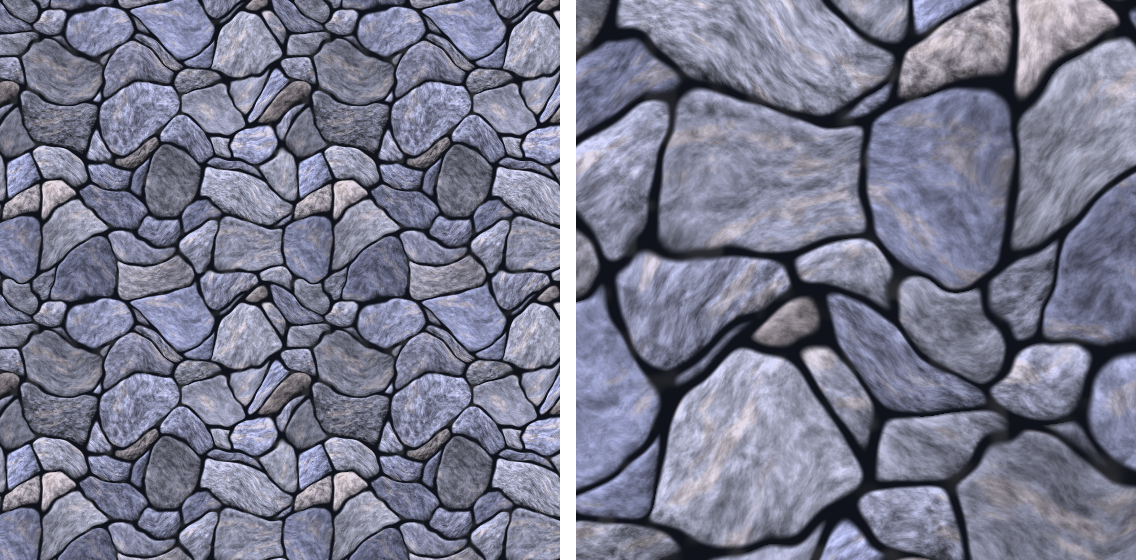
Left: the whole. Right: its middle third, enlarged.
A WebGL 2 fragment shader for this texture:

```glsl
#version 300 es
precision highp float;
// Dry-stacked wall of angular blue-grey slate stones, repeating as a seamless tile.
uniform vec2 u_resolution;
out vec4 fragColor;

const float REPEATS = 1.92;            // tiles across and down the canvas
const vec2 GRID = vec2(7.0, 9.0);      // stone seeds per tile
const float JITTER = 0.95;
const float SIZE_SPREAD = 1.15;        // how far large stones crowd out small ones
const float CORNER_SHARPNESS = 190.0;
const float JOINT = 0.0052;            // half width of a joint, in tiles
const float BEVEL = 0.017;             // width of the lit rim, in tiles
const vec2 LIGHT_DIR = vec2(-0.45, 0.89);
const vec3 BLUE_SLATE = vec3(0.93, 0.97, 1.22);
const vec3 GREY_SLATE = vec3(0.99, 1.00, 1.13);
const vec3 RUSTY_SLATE = vec3(1.06, 0.99, 1.00);
const vec3 JOINT_DARK = vec3(0.06, 0.07, 0.10);
const vec3 JOINT_DUST = vec3(0.21, 0.21, 0.22);
const float TAU = 6.2831853;

vec3 hash3(vec2 p) {
    vec3 q = fract(p.xyx * vec3(0.1031, 0.1030, 0.0973));
    q += dot(q, q.yxz + 33.33);
    return fract((q.xxy + q.yzz) * q.zyx);
}

// Value noise that wraps after "period" lattice cells.
float noise(vec2 p, float period) {
    vec2 i = floor(p), f = fract(p);
    f = f * f * (3.0 - 2.0 * f);
    vec2 a = mod(i, period), b = mod(i + 1.0, period);
    return mix(mix(hash3(a).x, hash3(vec2(b.x, a.y)).x, f.x),
               mix(hash3(vec2(a.x, b.y)).x, hash3(b).x, f.x), f.y);
}

float fbm(vec2 p) {
    float sum = 0.0, amp = 0.5;
    for (int i = 0; i < 4; i++) {
        sum += amp * noise(p, 512.0);
        p = p * 2.03 + 17.0;
        amp *= 0.62;
    }
    return sum / 1.12;
}

// Seed position (xy) and weight (z) of a lattice cell.
vec3 stoneSeed(vec2 cell) {
    vec3 h = hash3(mod(cell, GRID) + 5.0);
    return vec3(cell + 0.5 + JITTER * (h.xy - 0.5), SIZE_SPREAD * h.z * h.z * h.z);
}

float power(vec2 q, vec3 seed) {
    vec2 d = q - seed.xy;
    return dot(d, d) - seed.z;
}

// Bend the courses so that stones lean both ways, and roughen their edges.
vec2 warp(vec2 p) {
    vec2 bend = vec2(0.020 * sin(TAU * (p.y * 2.0 + 0.2)),
                     0.034 * sin(TAU * (p.x * 2.0 + p.y)) + 0.018 * sin(TAU * (p.x * 3.0 - p.y * 2.0)));
    vec2 rough = vec2(noise(p * 28.0, 28.0), noise(p * 28.0 + 9.0, 28.0)) - 0.5;
    return p + bend + 0.014 * rough;
}

void main() {
    vec2 p = (gl_FragCoord.xy / u_resolution - vec2(0.0, 1.0)) * REPEATS;
    float pixel = REPEATS / u_resolution.y;
    vec2 q = warp(p) * GRID;
    vec2 home = floor(q);

    // Find the stone that owns this point (weighted Voronoi).
    vec3 own = vec3(0.0);
    vec2 ownCell = home;
    float best = 1e3;
    for (int k = 0; k < 25; k++) {
        vec2 cell = home + vec2(k % 5, k / 5) - 2.0;
        vec3 seed = stoneSeed(cell);
        float f = power(q, seed);
        if (f < best) { best = f; own = seed; ownCell = cell; }
    }

    // Rounded distance to its border, and the outward direction there.
    float total = 1e-12;
    vec2 outward = vec2(0.0);
    for (int k = 0; k < 25; k++) {
        vec2 cell = home + vec2(k % 5, k / 5) - 2.0;
        if (cell == ownCell) continue;
        vec3 seed = stoneSeed(cell);
        vec2 normal = (seed.xy - own.xy) * GRID;
        float dist = (power(q, seed) - best) / (2.0 * length(normal));
        float w = exp(-CORNER_SHARPNESS * dist);
        total += w;
        outward += w * normalize(normal);
    }
    float edge = -log(total) / CORNER_SHARPNESS;
    float facing = dot(outward / total, LIGHT_DIR);

    // Stone face: own tone, tilted plane, layered streaks and fine grain.
    vec3 id = hash3(mod(ownCell, GRID) + 41.0);
    vec3 id2 = hash3(mod(ownCell, GRID) + 83.0);
    vec2 local = (q - own.xy) / GRID;
    float angle = (id.y - 0.5) * 1.8;
    local = mat2(cos(angle), -sin(angle), sin(angle), cos(angle)) * local;
    vec2 shift = 60.0 + 90.0 * id2.xy;
    float streaks = fbm(local * vec2(14.0, 38.0) + shift) - 0.5;
    float grain = fbm(local * vec2(75.0, 110.0) + shift) - 0.5;
    float tone = 0.41 + 0.24 * id.x + dot(local, id2.yz - 0.5) * 1.6;
    tone += 0.34 * streaks + (0.35 + 0.35 * id2.z) * grain;

    // Rim light above, shade below.
    float rim = 1.0 - smoothstep(JOINT, JOINT + BEVEL, edge);
    tone += rim * (facing > 0.0 ? 0.19 : 0.16) * facing - 0.03 * rim;
    vec3 tint = mix(BLUE_SLATE, GREY_SLATE, id.z);
    tint = mix(tint, RUSTY_SLATE, smoothstep(0.84, 0.95, id2.x) * 0.8);
    tint = mix(tint, RUSTY_SLATE, 0.6 * smoothstep(0.08, 0.25, streaks));
    vec3 stone = tint * clamp(tone, 0.10, 0.86);

    // Joints: uneven width, wider on the shadowed side, dusty in places.
    float wear = noise(p * 22.0 + 3.0, 22.0);
    float joint = JOINT * (0.45 + 0.9 * wear - 0.45 * facing);
    float soft = max(pixel, 0.0035);
    float cover = smoothstep(joint - soft, joint + soft, edge);
    vec3 gap = mix(JOINT_DARK, JOINT_DUST, 0.7 * smoothstep(0.55, 0.9, noise(p * 40.0, 40.0)));
    fragColor = vec4(mix(gap, stone, cover), 1.0);
}
```
